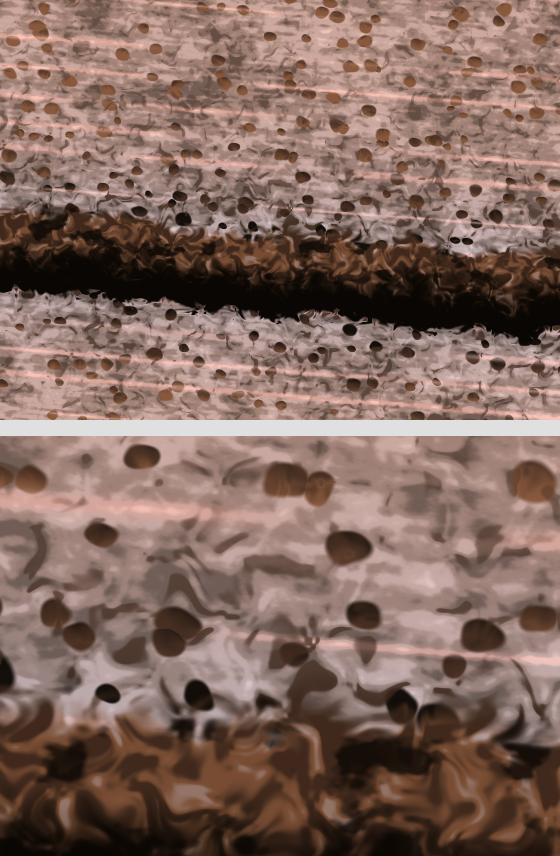
Top: the whole. Bottom: its middle third, enlarged.
Write a Shadertoy shader that draws this texture.

```glsl
// Weathered end grain of wood: open pores, pale rays and a dark torn crack.

#define PALE   vec3(0.77, 0.67, 0.655)
#define WOOD   vec3(0.62, 0.52, 0.49)
#define TAUPE  vec3(0.44, 0.37, 0.345)
#define RUST   vec3(0.47, 0.30, 0.20)
#define UMBER  vec3(0.25, 0.16, 0.11)
#define PITCH  vec3(0.04, 0.025, 0.01)
#define GRAIN_TILT 0.08
#define CRACK_TILT 0.09
#define PORE_CELL  vec2(0.078, 0.066)
#define PORE_SIZE  0.0165
#define RAY_GAP    0.075

float hash(vec2 p) {
    vec3 a = fract(p.xyx * 0.1031);
    a += dot(a, a.yzx + 33.33);
    return fract((a.x + a.y) * a.z);
}

float noise(vec2 p) {
    vec2 i = floor(p), f = fract(p);
    f = f * f * (3.0 - 2.0 * f);
    return mix(mix(hash(i), hash(i + vec2(1, 0)), f.x),
               mix(hash(i + vec2(0, 1)), hash(i + vec2(1, 1)), f.x), f.y);
}

float fbm(vec2 p) {
    float sum = 0.0, amp = 0.53;
    for (int i = 0; i < 4; i++) {
        sum += amp * noise(p);
        p = mat2(0.8, 0.6, -0.6, 0.8) * p * 2.03 + 17.3;
        amp *= 0.5;
    }
    return sum;
}

// Curled splinters: noise bent by coarser noise
float splinters(vec2 p) {
    vec2 bend = vec2(noise(p * 38.0), noise(p * 38.0 + 51.7)) - 0.5;
    p += 0.035 * bend;
    return 0.65 * noise(p * vec2(55.0, 75.0)) + 0.35 * noise(p * 130.0 + 9.1);
}

// Scattered ovals: x = coverage, y = height inside the pore, z = random tone
vec3 pores(vec2 q, vec2 cellSize, float chance, float seed) {
    vec3 best = vec3(0.0);
    vec2 home = floor(q / cellSize);
    for (int j = -1; j <= 1; j++)
    for (int i = -1; i <= 1; i++) {
        vec2 id = home + vec2(i, j);
        vec2 key = id + seed;
        if (hash(key + 3.7) > chance) continue;
        vec2 jitter = vec2(hash(key + 11.3), hash(key + 27.9)) - 0.5;
        vec2 centre = (id + 0.5 + 0.75 * jitter) * cellSize;
        float radius = PORE_SIZE * mix(0.6, 1.2, hash(key + 41.1));
        float aspect = mix(0.7, 0.95, hash(key + 63.5));
        vec2 d = (q - centre) / (radius * vec2(1.0, aspect));
        float cover = 1.0 - smoothstep(0.8, 1.12, length(d));
        if (cover > best.x) best = vec3(cover, d.y, hash(key + 77.2));
    }
    return best;
}

// Thin pale lines at uneven heights
float rays(vec2 q) {
    float y = q.y + 0.006 * (noise(q * vec2(5.0, 3.0)) - 0.5);
    float row = floor(y / RAY_GAP), sum = 0.0;
    for (int i = -1; i <= 1; i++) {
        float id = row + float(i);
        float at = (id + 0.2 + 0.6 * hash(vec2(id, 5.0))) * RAY_GAP;
        float width = mix(0.003, 0.008, hash(vec2(id, 8.0)));
        float fade = smoothstep(0.2, 0.6, noise(vec2(q.x * 4.0, id * 7.3)));
        sum += fade * exp(-pow((y - at) / width, 2.0));
    }
    return min(sum, 1.0);
}

void mainImage(out vec4 fragColor, in vec2 fragCoord) {
    vec2 p = fragCoord / iResolution.y;
    vec2 q = vec2(p.x, p.y + GRAIN_TILT * p.x);
    float s = p.y + CRACK_TILT * p.x;
    float flake = splinters(p);
    float cloud = fbm(p * 9.0 + 4.0);
    float nearCrack = exp(-7.0 * max(max(s - 0.5, 0.32 - s), 0.0));

    // Wood surface, rougher and greyer toward the crack
    float ray = rays(q);
    float fibre = noise(q * vec2(22.0, 150.0)) - 0.5;
    float tone = 0.51 + 0.5 * (cloud - 0.5) + 0.24 * fibre
               + 0.5 * (fbm(q * vec2(45.0, 70.0)) - 0.5)
               + mix(0.28, 0.75, nearCrack) * (flake - 0.5)
               + 0.28 * ray - 0.06 * nearCrack;
    vec3 col = mix(TAUPE, WOOD, smoothstep(0.26, 0.47, tone));
    col = mix(col, PALE, smoothstep(0.48, 0.68, tone));
    col += 0.12 * smoothstep(0.72, 0.95, tone);
    col *= mix(vec3(1.04, 0.98, 0.94), vec3(0.95, 0.99, 1.03), nearCrack);
    col = mix(col, col * vec3(1.08, 0.98, 0.95), ray);

    // Pores, rusty far from the crack and nearly black beside it
    vec2 bent = q + 0.007 * (vec2(noise(q * 55.0), noise(q * 55.0 + 31.0)) - 0.5);
    vec3 pore = pores(bent, PORE_CELL, 0.72, 0.0);
    vec3 small = pores(bent + 0.031, PORE_CELL * 1.25, 0.45, 130.0);
    if (small.x > pore.x) pore = small;
    float gloom = 0.85 * nearCrack + 0.3 * pore.z + 0.22 * pore.y
                + 0.12 * p.x - 0.12 + 0.4 * (flake - 0.5);
    vec3 inside = mix(RUST * 1.12, UMBER, smoothstep(0.1, 0.55, gloom));
    inside = mix(inside, PITCH, smoothstep(0.5, 0.95, gloom));
    col = mix(col, inside, pore.x * (1.0 - 0.55 * ray) * 0.95);

    // Small pits and shadows among the loose splinters
    float pit = 1.0 - smoothstep(0.2, 0.34, flake + 0.25 * (cloud - 0.5));
    col = mix(col, UMBER, pit * (0.25 + 0.6 * nearCrack));

    // Torn brown wall falling away into the black gap
    float edge = s + 0.07 * (cloud - 0.5) + 0.045 * (flake - 0.5);
    float wall = smoothstep(0.308, 0.322, edge) * (1.0 - smoothstep(0.49, 0.525, edge));
    vec3 bark = mix(UMBER, RUST, smoothstep(0.38, 0.68, flake));
    bark = mix(bark, WOOD, 0.7 * smoothstep(0.68, 0.85, flake));
    float hollow = 1.0 - smoothstep(0.3, 0.45, fbm(p * vec2(22.0, 32.0) + 7.0));
    float light = smoothstep(0.37, 0.45, s + 0.12 * (cloud - 0.5) + 0.05 * (flake - 0.5));
    bark = mix(PITCH, bark, light * (1.0 - 0.8 * hollow));
    col = mix(col, bark, wall);

    fragColor = vec4(clamp(col, 0.0, 1.0), 1.0);
}
```
